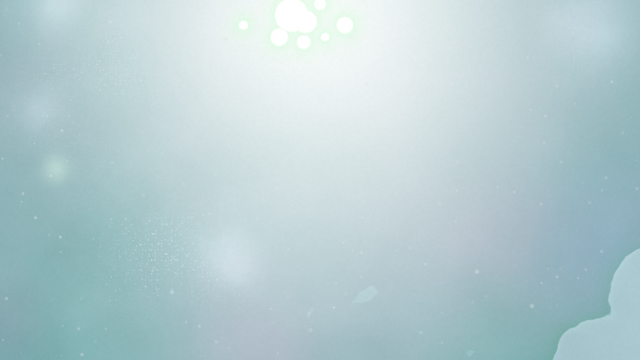
Reproduce this background procedurally as a WebGL 1 fragment shader.

```glsl
precision highp float;
// A misty watercolour wash: a white glow at the top fades into teal edges, with mauve stains,
// drifting specks, a cluster of shining discs and a pale pool in the lower right corner.
// Built from Gaussian glows, value noise, hashed speck grids and distance functions.
uniform vec2 u_resolution;

float hash(vec2 p) {
  p = fract(p * vec2(0.1031, 0.1137));
  p += dot(p, p.yx + 33.33);
  return fract((p.x + p.y) * p.x * 17.0);
}

float noise(vec2 p) {
  vec2 i = floor(p), f = fract(p);
  f = f * f * (3.0 - 2.0 * f);
  return mix(mix(hash(i), hash(i + vec2(1, 0)), f.x),
             mix(hash(i + vec2(0, 1)), hash(i + vec2(1, 1)), f.x), f.y);
}

float fbm(vec2 p) {
  float sum = 0.0, amp = 0.5;
  for (int i = 0; i < 5; i++) {
    sum += amp * noise(p);
    p = mat2(1.6, 1.2, -1.2, 1.6) * p + 7.3;
    amp *= 0.5;
  }
  return sum;
}

// Soft round blot with its centre and radius
float blot(vec2 p, vec2 centre, float radius) {
  vec2 d = (p - centre) / radius;
  return exp(-dot(d, d));
}

// One soft speck in a share of the grid cells
float specks(vec2 p, float scale, float share, float radius) {
  vec2 cell = floor(p * scale);
  vec2 centre = 0.25 + 0.5 * vec2(hash(cell + 11.0), hash(cell + 47.0));
  float size = radius * (0.5 + hash(cell + 83.0));
  float disc = 1.0 - smoothstep(0.2, 1.0, length(fract(p * scale) - centre) / size);
  return disc * step(hash(cell + 5.0), share) * (0.2 + 0.8 * hash(cell + 29.0));
}

float smoothMin(float a, float b, float k) {
  float h = max(k - abs(a - b), 0.0) / k;
  return min(a, b) - h * h * k * 0.25;
}

void main() {
  vec2 p = gl_FragCoord.xy / u_resolution.y;
  float pixel = 1.0 / u_resolution.y;
  float cloud = fbm(p * 3.5);
  float stain = fbm(p * 2.6 + 19.0);
  vec2 warped = p + 0.08 * (vec2(cloud, stain) - 0.48);

  // Main glow over the teal wash
  vec2 fromGlow = (warped - vec2(0.87, 0.98)) * vec2(1.05, 0.92) / 0.75;
  float glow = exp(-dot(fromGlow, fromGlow));
  vec3 color = mix(vec3(0.49, 0.655, 0.68), vec3(0.97, 0.98, 0.98), glow);

  // Mauve, blue and teal stains
  float wash = 1.0 - glow;
  float mauve = blot(warped, vec2(1.37, 0.38), 0.2) + blot(warped, vec2(0.68, 0.07), 0.17)
              + 0.6 * blot(warped, vec2(1.15, 0.15), 0.22) + 0.5 * blot(warped, vec2(0.0, 0.13), 0.1);
  float teal = blot(warped, vec2(0.25, 0.05), 0.25) + blot(warped, vec2(1.42, 0.02), 0.18);
  color += wash * mauve * vec3(0.07, -0.005, 0.02);
  color += wash * teal * vec3(-0.03, 0.01, -0.005);
  color += wash * blot(warped, vec2(1.66, 0.33), 0.2) * vec3(-0.01, -0.01, 0.03);
  color += wash * (stain - 0.48) * vec3(0.14, 0.02, 0.06);
  color += wash * (cloud - 0.48) * 0.1;

  // Pale dusty patches and a small greenish light
  float dust = blot(warped, vec2(0.17, 1.0), 0.07) + blot(warped, vec2(0.1, 0.71), 0.06)
             + blot(warped, vec2(0.65, 0.28), 0.08) + blot(warped, vec2(1.65, 0.94), 0.13);
  color += dust * cloud * vec3(0.18, 0.14, 0.15);
  color += blot(p, vec2(0.155, 0.53), 0.035) * vec3(0.11, 0.1, 0.06);

  // Dense fine specks inside the drifts, sparse larger ones elsewhere
  float drift = blot(p, vec2(0.3, 0.8), 0.22) + blot(p, vec2(0.46, 0.32), 0.17)
              + 0.6 * blot(p, vec2(0.63, 0.27), 0.1) + 0.8 * blot(p, vec2(1.64, 0.92), 0.12);
  drift *= smoothstep(0.3, 0.65, fbm(p * 9.0 + 4.0));
  float fine = specks(p, 110.0, 0.6, 0.3) + specks(p + 3.7, 70.0, 0.4, 0.25);
  float sparse = specks(p + 1.3, 24.0, 0.14, 0.12) + specks(p + 8.1, 13.0, 0.13, 0.09);
  color = mix(color, vec3(0.82, 0.92, 0.94), min(0.55 * drift * fine, 0.5));
  color = mix(color, vec3(0.88, 0.9, 0.91), 0.45 * min(sparse, 1.0));

  // Faint ragged flakes along the lower middle
  for (int i = 0; i < 4; i++) {
    float k = float(i);
    vec2 q = p - vec2(0.868 + 0.15 * k, 0.165 - 0.035 * k + 0.05 * sin(2.0 * k - 0.5));
    q = mat2(0.85, -0.53, 0.53, 0.85) * q;
    float size = 0.012 + 0.026 * exp(-4.0 * (k - 1.0) * (k - 1.0));
    float edge = length(q * vec2(1.0, 2.6)) - size + 0.08 * (fbm(p * 34.0) - 0.48);
    float rim = exp(-abs(edge) / 0.004) * exp(-dot(q, q) / 0.001);
    float body = 1.0 - smoothstep(-0.006, 0.006, edge);
    color += (0.035 * body + 0.03 * rim) * vec3(0.7, 1.0, 1.0);
  }

  // Pale pool with a dark green shore
  float pool = smoothMin(length(p - vec2(1.82, 0.18)) - 0.13,
                         length(p - vec2(1.68, -0.03)) - 0.145, 0.04);
  pool += 0.025 * (fbm(p * 14.0) - 0.48);
  color += exp(-max(pool, 0.0) / 0.025) * vec3(-0.05, -0.01, -0.05);
  vec3 water = vec3(0.66, 0.78, 0.81) + 0.08 * (cloud - 0.48) + 0.04 * exp(min(pool, 0.0) / 0.008);
  color = mix(color, water, 1.0 - smoothstep(-pixel, pixel, pool));

  // Shining discs: an arc of five below a core of three
  float discs = 1.0;
  for (int i = 0; i < 5; i++) {
    float k = float(i), t = k / 4.0;
    vec2 centre = vec2(0.676 + 0.282 * pow(t + 0.0001, 0.75), 0.93 - 0.047 * sin(3.1416 * t));
    discs = min(discs, length(p - centre) - 0.018 - 0.007 * sin(2.0 * k - 1.0));
    vec2 core = vec2(0.81 + 0.0394 * k, 0.958 - 0.052 * k + 0.0336 * k * k);
    if (i < 3) discs = min(discs, length(p - core) - 0.046 + 0.015 * k);
  }
  color = mix(color, vec3(0.86, 0.99, 0.88), 0.75 * exp(-max(discs, 0.0) / 0.022));
  color = mix(color, vec3(1.0), 1.0 - smoothstep(-0.003, 0.004, discs));

  // Paper grain
  color += 0.012 * (noise(p * 190.0) - 0.5);
  gl_FragColor = vec4(clamp(color, 0.0, 1.0), 1.0);
}
```
